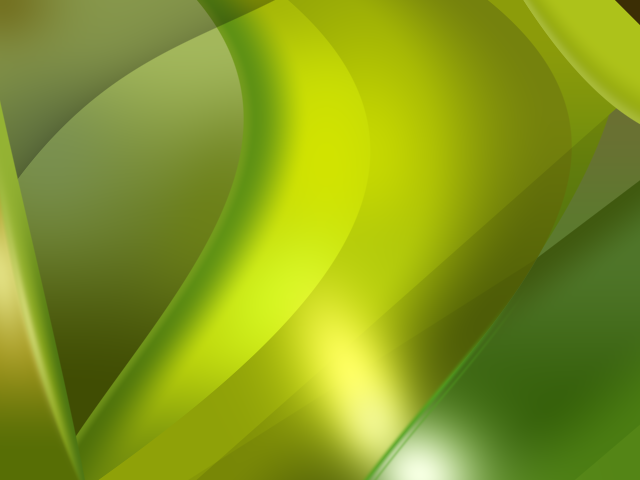
Give the GLSL for this background, as a WebGL 1 fragment shader.

```glsl
precision highp float;
// Abstract backdrop of overlapping translucent green leaves with glowing light spots.
uniform vec2 u_resolution;

// Cubic through four values spaced evenly over t = 0..1
float cubicThrough(vec4 k, float t) {
  float s = 3.0 * t, a = s - 1.0, b = s - 2.0, c = s - 3.0;
  return dot(k, vec4(-a * b * c / 6.0, s * b * c / 2.0, -s * a * c / 2.0, s * a * b / 6.0));
}

// Antialiased mask, one where d is positive
float inside(float d) {
  float w = 0.9 / u_resolution.y;
  return smoothstep(-w, w, d);
}

// Soft elliptical spot, tilted by an angle
float spot(vec2 p, vec2 center, vec2 radius, float angle) {
  float c = cos(angle), s = sin(angle);
  vec2 d = p - center;
  vec2 q = vec2(c * d.x + s * d.y, c * d.y - s * d.x) / radius;
  return exp(-dot(q, q));
}

// Thin soft line around d = 0
float streak(float d, float width) {
  return exp(-d * d / (width * width));
}

vec3 centerLeaf(vec2 p, float toEdge) {
  vec3 c = vec3(0.56, 0.63, 0.03);
  c = mix(c, vec3(0.78, 0.85, 0.0), spot(p, vec2(0.76, 0.66), vec2(0.19, 0.28), 0.0));
  c = mix(c, vec3(0.70, 0.80, 0.05), 0.8 * spot(p, vec2(0.78, 0.43), vec2(0.20, 0.15), 0.0));
  vec3 edge = mix(vec3(0.36, 0.43, 0.03), vec3(0.46, 0.51, 0.05), smoothstep(0.3, 0.8, p.y));
  return mix(c, edge, smoothstep(0.30, 0.03, toEdge));
}

vec3 brightBand(vec2 p, float fromFold) {
  vec3 c = mix(vec3(0.45, 0.55, 0.05), vec3(0.74, 0.83, 0.04), smoothstep(0.0, 0.3, p.y));
  c = mix(c, vec3(0.64, 0.71, 0.03), smoothstep(0.78, 1.0, p.y));
  c = mix(c, vec3(0.82, 0.89, 0.0), spot(p, vec2(0.68, 0.66), vec2(0.14, 0.23), 0.0));
  c = mix(c, vec3(0.82, 0.97, 0.13), spot(p, vec2(0.60, 0.38), vec2(0.16, 0.12), 0.6));
  vec3 fold = mix(vec3(0.31, 0.44, 0.04), vec3(0.37, 0.57, 0.08), smoothstep(0.05, 0.5, p.y));
  c = mix(c, fold, smoothstep(0.14, 0.02, fromFold));
  return mix(c, vec3(0.50, 0.63, 0.13), 0.6 * smoothstep(0.025, 0.0, fromFold));
}

vec3 leftLeaf(vec2 p) {
  vec3 c = mix(vec3(0.25, 0.30, 0.01), vec3(0.44, 0.52, 0.18), smoothstep(0.18, 0.64, p.y));
  c = mix(c, vec3(0.64, 0.72, 0.36), smoothstep(0.55, 0.92, p.y));
  c = mix(c, vec3(0.47, 0.56, 0.34), 0.7 * spot(p, vec2(0.10, 0.68), vec2(0.16, 0.18), 0.0));
  return mix(c, vec3(0.42, 0.50, 0.05), 0.6 * spot(p, vec2(0.44, 0.55), vec2(0.10, 0.20), -0.4));
}

vec3 darkLeaf(vec2 p, float depth) {
  vec3 c = mix(vec3(0.20, 0.37, 0.03), vec3(0.31, 0.46, 0.16), smoothstep(0.1, 0.48, p.y));
  c = mix(c, vec3(0.25, 0.35, 0.06), smoothstep(0.14, 0.0, depth));
  float tip = 0.115 + 0.85 * (p.x - 1.333) - p.y;
  c = mix(c, vec3(0.34, 0.55, 0.09), smoothstep(-0.22, 0.0, tip) * 0.65);
  return mix(c, vec3(0.34, 0.53, 0.09), 0.8 * inside(tip));
}

vec3 stem(vec2 p, float toRight, float toRidge) {
  vec3 c = mix(vec3(0.50, 0.62, 0.06), vec3(0.58, 0.70, 0.20), smoothstep(0.1, 0.6, p.y));
  c = mix(c, vec3(0.30, 0.46, 0.07), smoothstep(0.035, 0.0, toRight) * smoothstep(0.7, 0.2, p.y));
  vec3 back = mix(vec3(0.34, 0.43, 0.02), vec3(0.63, 0.58, 0.10), smoothstep(0.05, 0.3, p.y));
  back = mix(back, vec3(0.88, 0.87, 0.50), spot(p, vec2(0.0, 0.43), vec2(0.06, 0.13), 0.2));
  c = mix(c, back, smoothstep(-0.006, 0.006, toRidge));
  return mix(c, vec3(0.86, 0.87, 0.49), 0.8 * streak(toRidge + 0.005, 0.011) * spot(p, vec2(0.05, 0.35), vec2(0.2), 0.0));
}

void main() {
  vec2 p = gl_FragCoord.xy / u_resolution * vec2(4.0 / 3.0, 1.0);

  // Signed distances to the sweeping edges
  float fold = p.x - cubicThrough(vec4(0.10, 0.33, 0.498, 0.41), p.y);
  float band = cubicThrough(vec4(0.205, 0.60, 0.771, 0.60), p.y) - p.x;
  float leaf = cubicThrough(vec4(0.764, 1.033, 1.190, 1.016), p.y) - p.x;
  float outer = cubicThrough(vec4(0.764, 1.026, 1.232, 1.30), p.y) - p.x;
  float arc = p.y - cubicThrough(vec4(0.575, 0.79, 0.91, 1.0), p.x / 0.573);
  float veil = 0.314 + 0.885 * (p.x - 0.764) - p.y;
  float slope = 0.28 + 0.635 * (p.x - 0.833) + 0.12 * max(p.x - 1.111, 0.0) - p.y;
  float ribbon = p.y - 1.0 + (p.x - 1.09) * (1.55 - 2.0 * (p.x - 1.09));

  // Right background and the outer translucent leaf
  vec3 color = mix(vec3(0.40, 0.53, 0.20), vec3(0.46, 0.49, 0.22), smoothstep(0.5, 0.75, p.y));
  vec3 rim = mix(vec3(0.38, 0.52, 0.06), vec3(0.55, 0.61, 0.04), smoothstep(0.5, 0.95, p.y));
  color = mix(color, rim, inside(max(outer, -veil)));

  // Central leaf and bright band with crossing veils
  color = mix(color, centerLeaf(p, leaf), inside(leaf));
  float overBand = inside(band);
  color = mix(color, brightBand(p, fold), overBand);
  color *= 1.0 - (1.0 - overBand) * (0.10 * inside(veil) + 0.06 * inside(slope));

  // Left leaf with the shaded arc above it
  color = mix(color, leftLeaf(p), inside(-fold));
  color *= 1.0 - inside(arc) * inside(0.62 - p.x) * mix(0.16, 0.30, exp(-arc * 14.0));
  color = mix(color, vec3(0.42, 0.38, 0.06), 0.7 * spot(p, vec2(0.0, 1.0), vec2(0.12, 0.10), 0.0));

  // Upper right ribbon and dark corner
  vec3 ribbonColor = mix(vec3(0.56, 0.64, 0.04), vec3(0.68, 0.76, 0.10), smoothstep(0.0, 0.10, ribbon));
  ribbonColor = mix(ribbonColor, vec3(0.66, 0.73, 0.22), streak(ribbon, 0.025));
  color = mix(color, ribbonColor, inside(ribbon) * inside(p.x - 1.05));
  color = mix(color, vec3(0.23, 0.18, 0.02), inside(p.x + p.y - 2.281));

  // Yellow glow, then the dark leaf lying over it
  color = mix(color, vec3(0.87, 0.93, 0.10), 0.75 * spot(p, vec2(0.72, 0.23), vec2(0.13, 0.21), 0.45));
  color = mix(color, vec3(1.0, 1.0, 0.36), spot(p, vec2(0.735, 0.215), vec2(0.075, 0.16), 0.45));
  color = mix(color, vec3(1.0, 1.0, 0.62), 0.8 * spot(p, vec2(0.78, 0.12), vec2(0.06, 0.08), 0.4));
  color = mix(color, darkLeaf(p, slope), inside(min(slope, -leaf)));

  // White glow at the bottom and the green seam
  float lit = mix(0.3, 1.0, inside(-leaf));
  color = mix(color, vec3(0.62, 0.80, 0.40), 0.7 * lit * spot(p, vec2(0.90, 0.03), vec2(0.18, 0.13), -0.5));
  color = mix(color, vec3(0.96, 1.0, 0.88), lit * spot(p, vec2(0.875, 0.01), vec2(0.10, 0.085), -0.6));
  float seam = streak(leaf, 0.007) + 0.5 * streak(leaf + 0.018, 0.004);
  color = mix(color, vec3(0.32, 0.64, 0.12), min(seam, 1.0) * 0.75 * smoothstep(0.42, 0.15, p.y));

  // Stem along the left side
  float stemEdge = cubicThrough(vec4(0.177, 0.105, 0.028, -0.045), p.y) - p.x;
  float ridge = cubicThrough(vec4(0.165, 0.053, -0.014, -0.06), p.y) - p.x;
  color = mix(color, stem(p, stemEdge, ridge), inside(stemEdge));

  gl_FragColor = vec4(clamp(color, 0.0, 1.0), 1.0);
}
```
